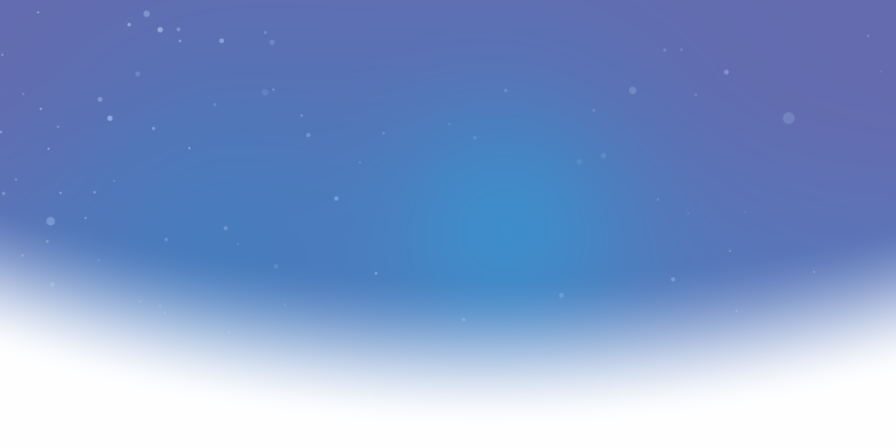
Reproduce this background procedurally as a Shadertoy shader.

```glsl
// Violet-blue sky with a bright azure glow, sinking into a bowl of white mist.
// Gaussian glows tint a vertical gradient, a parabola bounds the mist, and
// hashed grids scatter pale specks that crowd toward the left.

#define GLOW_CENTER vec2(1.13, 0.49)
#define GLOW_SIZE vec2(0.27, 0.27)
#define HAZE_CENTER vec2(0.50, 0.46)
#define HAZE_SIZE vec2(0.42, 0.44)
#define MIST_CENTER_X 1.08
#define MIST_HEIGHT 0.215
#define MIST_CURVE 0.14
#define MIST_SOFTNESS 0.175
#define SPECK_CELL 0.095
#define ORB_CELL 0.21

const vec3 VIOLET = vec3(0.395, 0.420, 0.685);
const vec3 DUSK_BLUE = vec3(0.350, 0.470, 0.730);
const vec3 HAZE_BLUE = vec3(0.275, 0.490, 0.745);
const vec3 AZURE = vec3(0.240, 0.560, 0.800);
const vec3 MIST_WHITE = vec3(0.995, 0.997, 1.0);
const vec3 SPECK_COLOR = vec3(0.690, 0.800, 0.960);

vec3 hash3(vec2 cell) {
    vec3 q = fract(cell.xyx * vec3(0.1031, 0.1030, 0.0973));
    q += dot(q, q.yxz + 33.33);
    return fract((q.xxy + q.yzz) * q.zyx);
}

float gaussian(vec2 p, vec2 center, vec2 size) {
    vec2 d = (p - center) / size;
    return exp(-dot(d, d));
}

// One round speck per chosen grid cell, kept clear of the cell borders.
float specks(vec2 p, float cellSize, vec2 radiusRange, float density, float seed) {
    vec2 cell = floor(p / cellSize);
    vec3 place = hash3(cell + seed);
    vec3 look = hash3(cell + seed + 71.7);
    vec2 center = (cell + 0.15 + 0.7 * place.xy) * cellSize;

    // Density depends on the speck center so that no disc is cut.
    float leftness = 1.0 - smoothstep(0.15, 1.0, center.x);
    float present = step(place.z, density * mix(0.3, 1.0, leftness));

    float radius = mix(radiusRange.x, radiusRange.y, look.x * look.x);
    float pixel = 1.0 / iResolution.y;
    float disc = 1.0 - smoothstep(radius - pixel, radius + pixel, length(p - center));
    return disc * present * mix(0.2, 0.7, look.y) * mix(0.6, 1.0, leftness);
}

vec3 skyColor(vec2 p) {
    vec3 sky = mix(DUSK_BLUE, VIOLET, smoothstep(0.25, 0.85, p.y));
    sky = mix(sky, HAZE_BLUE, 0.85 * gaussian(p, HAZE_CENTER, HAZE_SIZE));
    sky = mix(sky, HAZE_BLUE, 0.45 * gaussian(p, GLOW_CENTER, GLOW_SIZE * 1.9));
    return mix(sky, AZURE, 0.9 * gaussian(p, GLOW_CENTER, GLOW_SIZE));
}

// Coverage of the white mist, with an edge that rises toward both sides.
float mistCover(vec2 p) {
    float dx = p.x - MIST_CENTER_X;
    float edge = MIST_HEIGHT + MIST_CURVE * dx * dx;
    return 1.0 - smoothstep(edge - MIST_SOFTNESS, edge + MIST_SOFTNESS, p.y);
}

void mainImage(out vec4 fragColor, in vec2 fragCoord) {
    // Height spans 0 to 1; width is stretched to 0 to 2.
    vec2 p = fragCoord / iResolution.xy * vec2(2.0, 1.0);

    vec3 color = mix(skyColor(p), MIST_WHITE, mistCover(p));

    // Two layers of fine specks and one of larger faint orbs.
    float light = 0.0;
    for (int i = 0; i < 2; i++) {
        float layer = float(i);
        vec2 shifted = p + layer * 0.037;
        light = max(light, specks(shifted, SPECK_CELL, vec2(0.0022, 0.006), 0.42, 11.0 + 37.0 * layer));
    }
    light = max(light, 0.75 * specks(p, ORB_CELL, vec2(0.007, 0.014), 0.38, 5.0));
    light *= smoothstep(0.12, 0.3, p.y);

    // Specks only lighten, so they dissolve inside the mist.
    color = mix(color, max(color, SPECK_COLOR), light);
    fragColor = vec4(color, 1.0);
}
```
